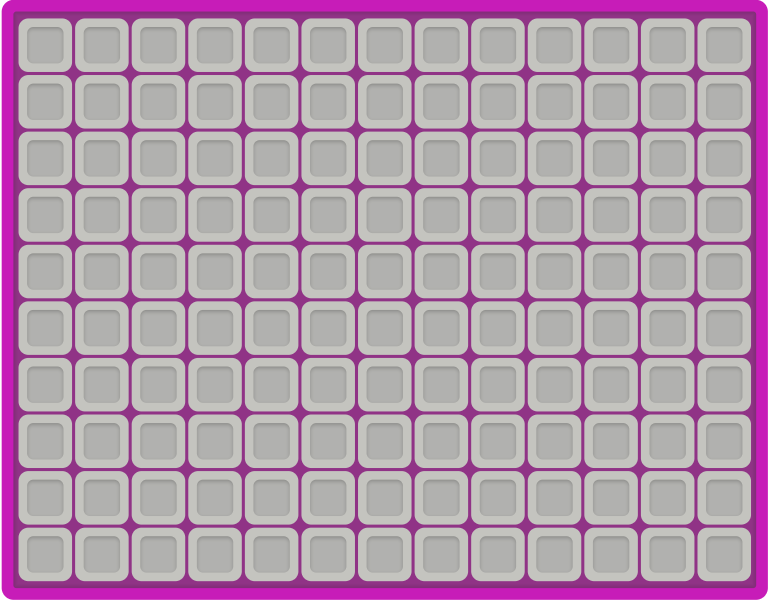
This pattern is drawn by a Shadertoy shader. Its source:

```glsl
// A magenta tray holding a 13 by 10 grid of pale rounded keys with sunken wells.
// Rounded-box distances draw the frame, recess, keys and wells; shifted or
// softened distances shade the recessed parts. Lengths are in canvas heights.

const vec2 GRID = vec2(13.0, 10.0);
const float PITCH = 0.0943;
const vec2 CENTER_SHIFT = vec2(0.0013, 0.0003);

const float KEY_HALF = 0.0446;
const float KEY_RADIUS = 0.0165;
const float WELL_HALF = 0.0303;
const float WELL_RADIUS = 0.0105;
const float WELL_SHADOW_DROP = 0.003;
const float WELL_SHADOW_DEPTH = 0.008;

const vec2 FRAME_HALF = vec2(0.6385, 0.5);
const float FRAME_RADIUS = 0.02;
const float FRAME_WIDTH = 0.0195;
const float RECESS_RADIUS = 0.005;
const float RECESS_SHADOW = 0.009;

const vec3 OUTSIDE = vec3(1.0);
const vec3 FRAME_COLOR = vec3(0.78, 0.11, 0.72);
const vec3 RECESS_COLOR = vec3(0.565, 0.20, 0.525);
const vec3 KEY_COLOR = vec3(0.77, 0.77, 0.75);
const vec3 WELL_COLOR = vec3(0.695, 0.695, 0.685);
const vec3 WELL_SHADE = vec3(0.56, 0.56, 0.55);

float roundBox(vec2 p, vec2 halfSize, float radius) {
    vec2 q = abs(p) - halfSize + radius;
    return length(max(q, 0.0)) + min(max(q.x, q.y), 0.0) - radius;
}

// Antialiased coverage of a shape from its signed distance
float coverage(float d) {
    return clamp(0.5 - d * iResolution.y, 0.0, 1.0);
}

// Well floor, darkest under its upper edge
vec3 wellColor(vec2 p) {
    float d = roundBox(p + vec2(0.0, WELL_SHADOW_DROP), vec2(WELL_HALF), WELL_RADIUS);
    float shade = clamp((d + WELL_SHADOW_DEPTH) / (WELL_SHADOW_DROP + WELL_SHADOW_DEPTH), 0.0, 1.0);
    return mix(WELL_COLOR, WELL_SHADE, shade * shade);
}

void mainImage(out vec4 fragColor, in vec2 fragCoord) {
    vec2 p = (fragCoord - 0.5 * iResolution.xy) / iResolution.y - CENTER_SHIFT;

    // Tray frame and shaded recess
    float frame = roundBox(p, FRAME_HALF, FRAME_RADIUS);
    float recess = roundBox(p, FRAME_HALF - FRAME_WIDTH, RECESS_RADIUS);
    vec3 color = mix(OUTSIDE, FRAME_COLOR, coverage(frame));
    float edgeShade = smoothstep(-RECESS_SHADOW, 0.0, recess);
    color = mix(color, RECESS_COLOR * (1.0 - 0.1 * edgeShade), coverage(recess));

    // Nearest key in the bounded grid
    vec2 cell = clamp(floor(p / PITCH + 0.5 * GRID), vec2(0.0), GRID - 1.0);
    vec2 local = p - (cell + 0.5 - 0.5 * GRID) * PITCH;
    float key = roundBox(local, vec2(KEY_HALF), KEY_RADIUS);
    float well = roundBox(local, vec2(WELL_HALF), WELL_RADIUS);
    color = mix(color, KEY_COLOR, coverage(key));
    color = mix(color, wellColor(local), coverage(well));

    fragColor = vec4(color, 1.0);
}
```
